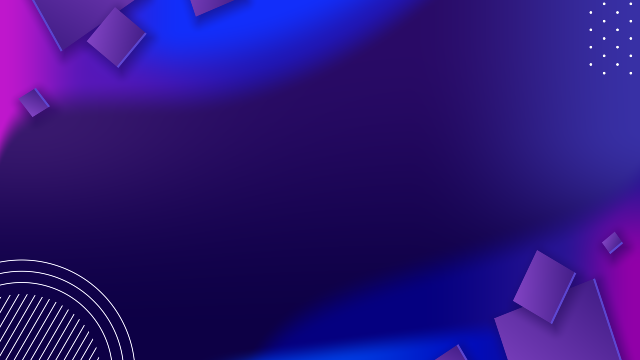
Write a Shadertoy shader that draws this background.

```glsl
// Deep violet backdrop with two soft neon waves, tilted purple tiles,
// a staggered dot grid and a hatched ring badge in the corner.
// Waves are blurred height curves; tiles are skewed box distances in a loop.

const vec2 SIZE = vec2(7.68, 4.32);   // canvas size in scene units

// Tile centres, and their two half-edge vectors (xy and zw)
const vec2 CENTRES[8] = vec2[8](
    vec2(0.93, 4.585), vec2(1.40, 3.87), vec2(0.41, 3.09), vec2(2.54, 4.51),
    vec2(6.735, 0.13), vec2(6.535, 0.875), vec2(5.42, -0.10), vec2(7.35, 1.405));
const vec4 EDGES[8] = vec4[8](
    vec4(-0.50, -0.35, -0.30, 0.535), vec4(0.19, -0.16, -0.17, -0.205),
    vec4(0.105, 0.065, 0.085, -0.11), vec4(0.28, 0.12, -0.09, 0.27),
    vec4(0.605, 0.24, 0.20, -0.61),   vec4(0.235, -0.14, -0.145, -0.305),
    vec4(0.18, 0.12, 0.10, -0.17),    vec4(0.05, -0.07, -0.077, -0.065));

// Antialiased coverage of a signed distance
float cover(float d, float pixel) {
    return 1.0 - smoothstep(-0.5 * pixel, 0.5 * pixel, d);
}

// Position within a tile: each axis runs from -1 to 1 between its edges
vec2 tileSpace(vec2 p, vec4 e) {
    return inverse(mat2(e.xy, e.zw)) * p;
}

float tileDistance(vec2 p, vec4 e) {
    vec2 a = (abs(tileSpace(p, e)) - 1.0) * vec2(length(e.xy), length(e.zw));
    return length(max(a, 0.0)) + min(max(a.x, a.y), 0.0);
}

vec3 backdrop(vec2 p) {
    // Dark centre, lighter at the upper left and right
    vec3 col = mix(vec3(0.05, 0.0, 0.27), vec3(0.16, 0.04, 0.40),
                   smoothstep(0.2, 3.9, p.y));
    col = mix(col, vec3(0.24, 0.11, 0.44),
              0.85 * exp(-dot(p - vec2(0.3, 2.9), (p - vec2(0.3, 2.9)) * vec2(0.22, 0.9))));
    col = mix(col, vec3(0.22, 0.19, 0.65),
              smoothstep(4.9, 7.8, p.x) * smoothstep(0.8, 2.8, p.y));

    // Upper wave: magenta through violet to bright blue
    float bend = max(p.x - 2.0, 0.0);
    float top = 3.12 + 0.13 * bend * bend - 0.6 * exp(-4.0 * p.x);
    vec3 wave = mix(vec3(0.75, 0.09, 0.80), vec3(0.34, 0.09, 0.72), smoothstep(0.0, 1.1, p.x));
    wave = mix(wave, vec3(0.13, 0.08, 0.68), smoothstep(1.0, 3.4, p.x));
    wave = mix(wave, vec3(0.07, 0.18, 0.98),
               smoothstep(top + 0.1, top + 0.85, p.y) * smoothstep(0.9, 2.2, p.x));
    col = mix(col, wave, smoothstep(-0.22, 0.25, p.y - top));

    // Lower wave: navy to magenta, with a bright streak along the floor
    float low = 1.22 + 0.28 * (p.x - 5.6) - 0.5 * exp(2.0 * (3.1 - p.x))
              + 0.4 * exp(2.2 * (p.x - SIZE.x));
    wave = mix(vec3(0.02, 0.0, 0.50), vec3(0.16, 0.08, 0.58), smoothstep(5.0, 7.0, p.x));
    wave = mix(wave, vec3(0.57, 0.0, 0.66),
               smoothstep(6.7, 7.65, p.x) * smoothstep(2.3, 1.1, p.y));
    col = mix(col, wave, smoothstep(-0.25, 0.25, low - p.y));
    float streak = smoothstep(-0.1, 0.22, 0.13 * (p.x - 2.6) - p.y)
                 * smoothstep(2.3, 3.2, p.x) * smoothstep(6.8, 5.4, p.x);
    return mix(col, mix(vec3(0.0, 0.23, 0.88), vec3(0.0, 0.05, 0.75),
                        smoothstep(4.0, 5.8, p.x)), streak);
}

void mainImage(out vec4 fragColor, in vec2 fragCoord) {
    vec2 p = fragCoord / iResolution.xy * SIZE;
    float pixel = SIZE.y / iResolution.y;
    vec3 col = backdrop(p);

    // Tiles: soft shadow, shaded face, bluish rim on one edge
    for (int i = 0; i < 8; i++) {
        vec2 q = p - CENTRES[i];
        vec4 e = EDGES[i];
        float shadow = smoothstep(0.16, -0.10, tileDistance(q - vec2(0.04, -0.05), e));
        col = mix(col, vec3(0.10, 0.02, 0.32), 0.5 * shadow);

        vec2 t = tileSpace(q, e);
        vec3 face = mix(vec3(0.27, 0.12, 0.54), vec3(0.50, 0.26, 0.76),
                        clamp(0.5 - 0.35 * t.x + 0.2 * t.y, 0.0, 1.0));
        float rim = cover((1.0 - t.x) * length(e.xy) - 0.025, pixel);
        face = mix(face, vec3(0.38, 0.32, 0.90), 0.75 * rim);
        col = mix(col, face, cover(tileDistance(q, e), pixel));
    }

    // Staggered dots: every other column shifts by half a row
    float column = round((p.x - 7.09) / 0.16);
    if (column >= 0.0 && column <= 3.0) {
        float start = 4.17 + 0.104 * mod(column, 2.0);
        float row = clamp(round((start - p.y) / 0.208), 0.0, 3.0 + mod(column, 2.0));
        vec2 dotPos = vec2(7.09 + 0.16 * column, start - 0.208 * row);
        col = mix(col, vec3(1.0), cover(length(p - dotPos) - 0.016, pixel));
    }

    // Badge: three rings around a hatched disc
    float radius = length(p - vec2(0.26, -0.16));
    float ink = 0.0;
    for (int i = 0; i < 3; i++)
        ink = max(ink, cover(abs(radius - 1.36 + 0.135 * float(i)) - 0.006, pixel));
    float slant = p.x - 0.58 * p.y - 0.07;
    float hatch = abs(fract(slant / 0.10 + 0.5) - 0.5) * 0.10 * 0.865;
    ink = max(ink, cover(hatch - 0.006, pixel) * cover(radius - 0.95, pixel));
    col = mix(col, vec3(0.95, 0.94, 1.0), ink);

    fragColor = vec4(col, 1.0);
}
```
